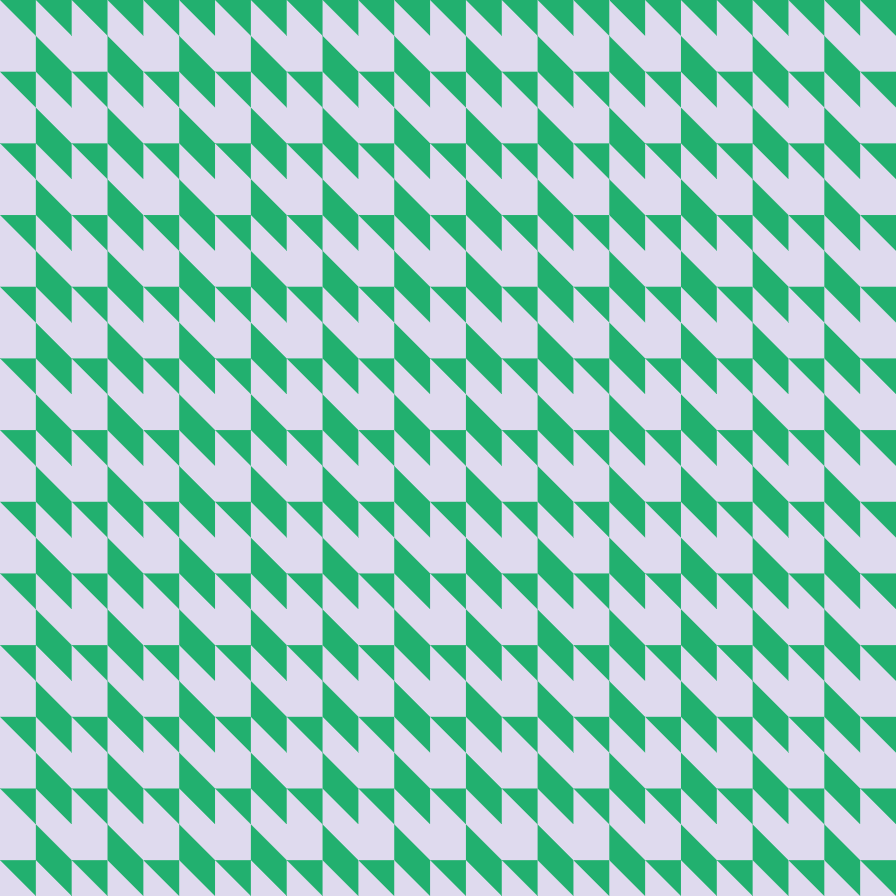
This pattern is drawn by a WebGL 2 fragment shader. Its source:

```glsl
#version 300 es
precision highp float;
// Green slanted bands and corner triangles tiling a pale lilac ground.
// Each motif is a convex distance function on a square tile that is folded
// around the motif centre; 12.5 tiles span the canvas, counted from the top.

uniform vec2 u_resolution;
out vec4 outColor;

const float TILES = 12.5;
const float TILE_SIZE = 2.0;   // a tile is two half-cells wide and high
const float INV_SQRT2 = 0.70711;
const vec3 LILAC = vec3(0.875, 0.853, 0.932);
const vec3 GREEN = vec3(0.135, 0.69, 0.435);

// Offset from the nearest repeat of a motif centre
vec2 foldAround(vec2 p, vec2 centre, float period) {
    return mod(p - centre + 0.5 * period, period) - 0.5 * period;
}

// Parallelogram with upright sides and 45 degree slanted ends
float slantedBand(vec2 p, float halfWidth) {
    return max(abs(p.x) - halfWidth,
               (abs(p.x - p.y) - halfWidth) * INV_SQRT2);
}

// Right triangle filling the upper right half of a square (y points down)
float cornerTriangle(vec2 p, float halfWidth) {
    return max(max(p.x, -p.y) - halfWidth, (p.y - p.x) * INV_SQRT2);
}

// Share of a pixel that lies inside the edge
float coverage(float dist, float pixel) {
    return clamp(0.5 - dist / pixel, 0.0, 1.0);
}

void main() {
    vec2 uv = gl_FragCoord.xy / u_resolution.y;
    float halfCells = TILES * TILE_SIZE;
    vec2 p = vec2(uv.x, 1.0 - uv.y) * halfCells;
    float pixel = halfCells / u_resolution.y;

    // One band and one triangle per tile
    float band = slantedBand(foldAround(p, vec2(1.5, 2.0), TILE_SIZE), 0.5);
    float corner = cornerTriangle(foldAround(p, vec2(0.5), TILE_SIZE), 0.5);

    float ink = coverage(min(band, corner), pixel);
    outColor = vec4(mix(LILAC, GREEN, ink), 1.0);
}
```
